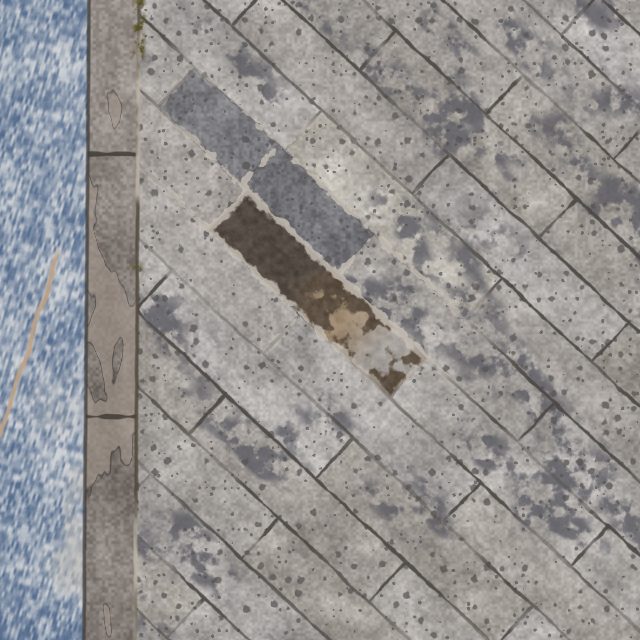
This texture is drawn by a Shadertoy shader. Its source:

```glsl
// Worn diagonal stone paving in running bond, beside a border course and a blue granite slab.

float hash(vec2 p) {
    return fract(sin(dot(p, vec2(127.1, 311.7))) * 43758.5453);
}

float noise(vec2 p) {
    vec2 i = floor(p), f = fract(p);
    f = f * f * (3.0 - 2.0 * f);
    return mix(mix(hash(i), hash(i + vec2(1, 0)), f.x),
               mix(hash(i + vec2(0, 1)), hash(i + vec2(1, 1)), f.x), f.y);
}

float fbm(vec2 p) {
    float sum = 0.0, amp = 0.533;
    for (int i = 0; i < 4; i++) {
        sum += amp * noise(p);
        p = mat2(1.6, 1.2, -1.2, 1.6) * p + 7.3;
        amp *= 0.5;
    }
    return sum;
}

// Scattered round holes, one at most per cell
float pits(vec2 p, float density) {
    vec2 cell = floor(p);
    vec2 center = 0.3 + 0.4 * vec2(hash(cell + 3.1), hash(cell + 8.7));
    float radius = 0.08 + 0.2 * hash(cell + 5.5);
    float d = length(fract(p) - center) + 0.15 * (noise(p * 5.0) - 0.5);
    return smoothstep(radius + 0.08, radius - 0.08, d) * step(hash(cell), density);
}

float blot(vec2 q, vec2 center, vec2 size) {
    return smoothstep(1.2, 0.2, length((q - center) / size));
}

vec3 granite(vec2 p) {
    float streak = noise(mat2(0.96, 0.28, -0.28, 0.96) * p * vec2(260, 100));
    float tone = 0.5 * streak + 0.35 * fbm(p * vec2(65, 90)) + 0.4 * fbm(p * 11.0) - 0.12;
    vec3 col = mix(vec3(0.33, 0.42, 0.55), vec3(0.82, 0.83, 0.84), smoothstep(0.1, 0.9, tone));
    // Pale clouding toward the bottom, then the rusty vein
    col = mix(col, vec3(0.76, 0.74, 0.71), 0.6 * smoothstep(0.5, 0.68, fbm(p * vec2(13, 8))) * smoothstep(0.5, 0.1, p.y));
    float vein = abs(p.x - 0.091 - 0.32 * (p.y - 0.603) - 0.012 * (fbm(p * 22.0) - 0.5));
    float span = smoothstep(0.62, 0.59, p.y) * smoothstep(0.29, 0.32, p.y);
    return mix(col, vec3(0.74, 0.63, 0.52), 0.9 * span * smoothstep(0.006, 0.001, vein));
}

vec3 borderCourse(vec2 p) {
    float y = (p.y + 0.061) / 0.41;
    vec3 col = vec3(0.54, 0.51, 0.49) + 0.06 * (hash(vec2(floor(y), 2.0)) - 0.5);
    col += 0.26 * (fbm(p * vec2(24, 15)) - 0.5) + 0.14 * (noise(p * 210.0) - 0.5);
    // Flaked layers with a shadowed rim
    float flake = fbm(p * vec2(16, 7) + 4.0) - 0.58;
    col = mix(col, vec3(0.63, 0.58, 0.54), 0.6 * smoothstep(0.0, 0.02, flake));
    col *= 1.0 - 0.25 * smoothstep(0.012, 0.0, abs(flake));
    float joint = min(fract(y), 1.0 - fract(y)) * 0.41 + 0.005 * (noise(p * 60.0) - 0.5);
    return mix(col, vec3(0.25, 0.23, 0.21), 0.85 * smoothstep(0.004, 0.001, joint));
}

vec3 paving(vec2 p) {
    // x runs along the courses, y counts across them
    vec2 o = p - vec2(0.215, 0.629);
    vec2 q = vec2(dot(o, vec2(0.7317, -0.6816)), dot(o, vec2(0.6816, 0.7317)));
    vec2 w = q + 0.005 * (vec2(fbm(p * 25.0), fbm(p * 25.0 + 9.0)) - 0.5);
    float row = floor(w.y / 0.0853);
    float along = (w.x - 0.075) / 0.385 - 0.5 * mod(row + 1.0, 2.0);
    vec2 id = vec2(floor(along), row), f = vec2(fract(along), fract(w.y / 0.0853));
    float edge = min(min(f.x, 1.0 - f.x) * 0.385, min(f.y, 1.0 - f.y) * 0.0853);

    // Stone tone, grain and wear
    float tint = hash(id + 2.7) - 0.5;
    vec3 col = vec3(0.655, 0.637, 0.622) + tint * vec3(0.05, 0.06, 0.075);
    bool slate = id == vec2(-1, 2), sunken = id == vec2(0, 1);
    if (slate) {
        col = vec3(0.47, 0.47, 0.485);
        edge = min(edge, abs(f.x - 0.465) * 0.385);
    }
    if (id == vec2(0, 3)) col = vec3(0.71, 0.69, 0.66);
    col += 0.24 * (fbm(p * 19.0) - 0.5) + 0.15 * (fbm(p * 95.0) - 0.5) + 0.11 * (noise(p * 240.0) - 0.5);

    // Dark soot patches broken up by the grain
    float soot = smoothstep(0.53, 0.72, fbm(q * vec2(8, 16) + 3.0));
    soot = max(soot, blot(q, vec2(0.58, -0.039), vec2(0.085, 0.03)));
    soot = max(soot, 0.8 * blot(q, vec2(0.414, 0.386), vec2(0.1, 0.03)));
    col = mix(col, vec3(0.34, 0.34, 0.37), 0.75 * soot * smoothstep(0.38, 0.6, fbm(p * 55.0)));
    col = mix(col, vec3(0.33, 0.32, 0.32), 0.7 * max(pits(p * 48.0, 0.22), pits(p * 95.0 + 4.0, 0.14)));

    // Sunken stone: bare dark end, tan dirt, grey remains
    if (sunken) {
        float n = fbm(p * 32.0);
        vec3 dirt = mix(vec3(0.62, 0.54, 0.45), vec3(0.64, 0.62, 0.6), smoothstep(0.65, 0.85, f.x));
        dirt = mix(dirt, vec3(0.36, 0.31, 0.26), smoothstep(0.5, 0.6, n + 0.25 * abs(f.y - 0.5)));
        col = mix(vec3(0.32, 0.29, 0.26), dirt, smoothstep(0.4, 0.52, f.x + 0.5 * (n - 0.5)));
        col += 0.16 * (fbm(p * 110.0) - 0.5);
    }

    // Joints: dark gaps, with crumbling pale mortar around the repaired stones
    float pale = smoothstep(0.36, 0.16, length((q - vec2(0.2, 0.18)) / vec2(1.2, 0.6)));
    float crumb = fbm(p * 70.0);
    float gap = smoothstep(0.0038, 0.0008, edge + 0.004 * (crumb - 0.5));
    float depth = 0.35 + 0.55 * smoothstep(0.3, 0.6, noise(q * vec2(9, 30)));
    col = mix(col, vec3(0.29, 0.275, 0.26), gap * depth * (1.0 - 0.5 * pale));
    float width = sunken ? 0.009 : 0.0055;
    float mortar = smoothstep(width, width * 0.4, edge + 0.018 * (crumb - 0.45));
    return mix(col, vec3(0.79, 0.76, 0.72), 0.8 * pale * mortar);
}

void mainImage(out vec4 fragColor, in vec2 fragCoord) {
    vec2 p = fragCoord / iResolution.y;
    float aa = 1.0 / iResolution.y;
    float wobble = 0.003 * (fbm(p * 30.0) - 0.5);
    float slabEdge = p.x - 0.131 - 0.008 * p.y - wobble * 0.4;
    float courseEdge = p.x - 0.211 - 0.006 * p.y - wobble;

    vec3 col = mix(granite(p), borderCourse(p), smoothstep(-aa, aa, slabEdge));
    col = mix(col, paving(p), smoothstep(-aa, aa, courseEdge));

    // Long joints with lime crumbs and moss
    col = mix(col, vec3(0.24, 0.23, 0.22), 0.75 * smoothstep(0.003 + aa, 0.001, abs(slabEdge)));
    vec3 seam = mix(vec3(0.31, 0.28, 0.23), vec3(0.73, 0.7, 0.64), smoothstep(0.4, 0.65, fbm(p * vec2(20, 14))));
    col = mix(col, seam, 0.85 * smoothstep(0.0032 + aa, 0.001, abs(courseEdge)));
    float moss = smoothstep(0.68, 0.85, noise(vec2(3.0, p.y * 14.0))) * smoothstep(0.4, 0.6, fbm(p * 70.0));
    col = mix(col, vec3(0.34, 0.32, 0.14), moss * smoothstep(0.014, 0.003, abs(courseEdge)));
    fragColor = vec4(clamp(col, 0.0, 1.0), 1.0);
}
```
